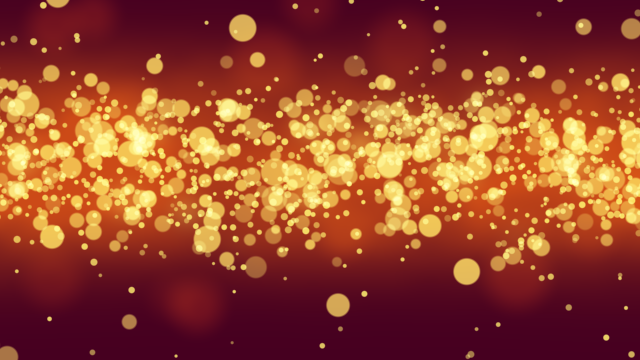
A WebGL 1 fragment shader for this background:

```glsl
precision highp float;
// Golden bokeh lights drifting in a glowing horizontal band over dark wine red.

uniform vec2 u_resolution;

// Lengths are in canvas heights
const float BAND_Y = 0.55;
const float BAND_SPREAD = 0.19;
const float GLOW_SPREAD = 0.29;
const float EDGE = 0.0035;
const float CLUSTER_SIZE = 0.05;
const vec3 WINE = vec3(0.275, 0.0, 0.125);
const vec3 EMBER = vec3(0.80, 0.29, 0.09);
const vec3 HAZE = vec3(0.22, 0.06, 0.0);
const vec3 GOLD = vec3(0.84, 0.72, 0.27);
const vec3 SPARK = vec3(0.90, 0.84, 0.33);
const vec3 HOT = vec3(0.35, 0.30, 0.10);

vec2 hash2(vec2 p) {
  vec3 q = fract(p.xyx * vec3(0.1031, 0.1030, 0.0973));
  q += dot(q, q.yzx + 33.33);
  return fract((q.xx + q.yz) * q.zy);
}

float noise(vec2 p) {
  vec2 i = floor(p), f = fract(p);
  f = f * f * (3.0 - 2.0 * f);
  float low = mix(hash2(i).x, hash2(i + vec2(1.0, 0.0)).x, f.x);
  float high = mix(hash2(i + vec2(0.0, 1.0)).x, hash2(i + 1.0).x, f.x);
  return mix(low, high, f.y);
}

float fbm(vec2 p) {
  float sum = 0.0, amp = 0.55;
  for (int i = 0; i < 3; i++) {
    sum += amp * noise(p);
    p = p * 2.03 + 17.1;
    amp *= 0.5;
  }
  return sum;
}

float bell(float d, float spread) {
  return exp(-d * d / (spread * spread));
}

// Band profile with a flat middle and quick falloff
float plateau(float d, float spread) {
  float q = d * d / (spread * spread);
  return exp(-q * sqrt(q));
}

float spot(vec2 p, float x, float y) {
  return bell(length(p - vec2(x, y)), CLUSTER_SIZE);
}

// Places where the lights crowd together
float clusters(vec2 p) {
  float c = spot(p, 0.856, 0.456) + spot(p, 1.00, 0.595);
  c += spot(p, 1.343, 0.718) + spot(p, 1.204, 0.63);
  c += spot(p, 0.06, 0.56) + spot(p, 0.352, 0.433);
  c += spot(p, 1.609, 0.542) + spot(p, 1.285, 0.518);
  c += spot(p, 1.10, 0.676) + spot(p, 0.87, 0.655);
  c += spot(p, 0.52, 0.40) + spot(p, 0.42, 0.65);
  c += 0.7 * spot(p, 1.435, 0.324) + 0.7 * spot(p, 0.66, 0.29);
  return min(c, 1.0);
}

vec3 screen(vec3 base, vec3 light) {
  return 1.0 - (1.0 - base) * (1.0 - light);
}

// One jittered grid of discs; chance = (stray, in band, in clusters)
vec3 discs(vec3 col, vec2 p, float cell, vec2 radii, vec3 chance,
           float soft, vec3 tint, float seed) {
  vec2 home = floor(p / cell);
  for (int j = -1; j <= 1; j++) {
    for (int i = -1; i <= 1; i++) {
      vec2 id = home + vec2(float(i), float(j));
      vec2 jitter = hash2(id + seed);
      vec2 trait = hash2(id + seed + 57.0);
      vec2 centre = (id + jitter) * cell;
      float radius = mix(radii.x, radii.y, trait.y);
      float d = length(p - centre);
      if (d < radius + soft) {
        float odds = chance.x + chance.y * plateau(centre.y - BAND_Y, BAND_SPREAD)
                   + chance.z * clusters(centre);
        float mask = 1.0 - smoothstep(radius - soft, radius + soft, d);
        float alpha = mix(0.3, 1.0, sqrt(fract(trait.y * 7.31 + jitter.x)));
        col = screen(col, tint * mask * alpha * step(trait.x, odds));
      }
    }
  }
  return col;
}

void main() {
  vec2 p = gl_FragCoord.xy / u_resolution.y;

  // Smoky ember glow behind the band
  float smoke = fbm(p * vec2(3.2, 4.2) + 5.0);
  float glow = plateau(p.y - BAND_Y, GLOW_SPREAD) * (0.55 + 0.75 * smoke);
  vec3 col = mix(WINE, EMBER, clamp(glow, 0.0, 1.0));

  // Far, blurred embers
  col = discs(col, p, 0.17, vec2(0.05, 0.09), vec3(0.2, 0.3, 0.0), 0.045, HAZE, 11.0);
  col = screen(col, HOT * clusters(p) * plateau(p.y - BAND_Y, BAND_SPREAD));

  // Large and medium lights
  for (int i = 0; i < 3; i++) {
    float seed = 131.0 + 83.0 * float(i);
    vec2 shift = vec2(0.031, 0.0) * float(i);
    col = discs(col, p + shift, 0.10, vec2(0.020, 0.039),
                vec3(0.035, 0.27, 0.4), EDGE, GOLD, seed);
    col = discs(col, p + shift * 0.7, 0.066, vec2(0.012, 0.025),
                vec3(0.01, 0.52, 0.45), EDGE, GOLD, seed + 211.0);
  }

  // Small sparks
  for (int i = 0; i < 3; i++) {
    float seed = 409.0 + 97.0 * float(i);
    col = discs(col, p, 0.034, vec2(0.004, 0.010),
                vec3(0.025, 0.42, 0.45), EDGE * 0.7, SPARK, seed);
  }

  gl_FragColor = vec4(col, 1.0);
}
```
